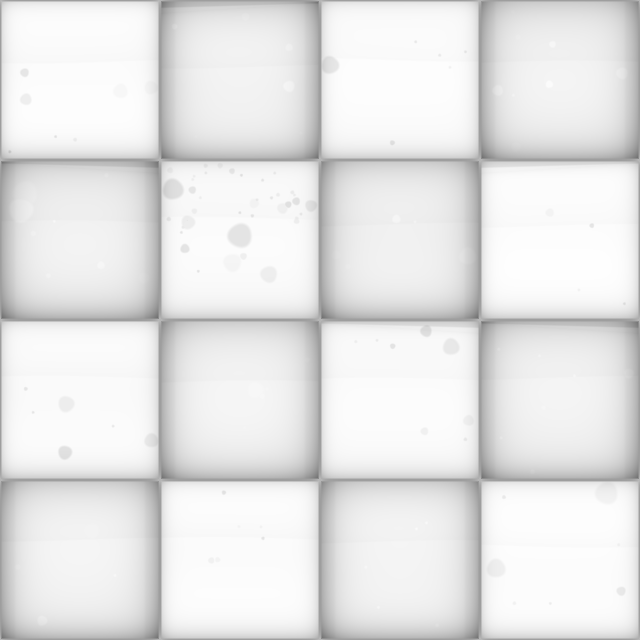
Give the GLSL for this pattern, as a Shadertoy shader.

```glsl
// A four by four checkerboard of glossy white ceramic tiles, raised and recessed.
// Exponential edge shading forms each tile; hashed bubbles, glaze streaks and
// slanted lips vary it. Cells wrap on a whole grid, so the canvas tiles.

const float TILES = 4.0;
const float JOINT = 0.009;              // half width, in tile units
const vec2 SPECKLED_CELL = vec2(1.0, 2.0);

// Integer hash of a cell and a channel, from 0 to 1
float hash(vec2 cell, int channel) {
    uvec2 c = uvec2(cell);
    uint n = c.x * 1597u + c.y * 51749u + uint(channel) * 7919u + 977u;
    n = n * 747796405u + 2891336453u;
    n = ((n >> ((n >> 28u) + 4u)) ^ n) * 277803737u;
    n = (n >> 22u) ^ n;
    return float(n & 65535u) / 65535.0;
}

// Soft step across an edge
float cover(float d, float blur) {
    return smoothstep(-blur, blur, d);
}

// Slightly irregular disc
float bubble(vec2 p, float radius, float phase, float blur) {
    float wobble = 1.0 + 0.05 * sin(3.0 * atan(p.y, p.x + 1e-5) + phase);
    return cover(radius * wobble - length(p), blur);
}

// Strongest bubble mark at a point of the tile
float bubbles(vec2 p, vec2 cell, float px) {
    bool speckled = cell == SPECKLED_CELL;
    int count = speckled ? 42 : 4 + int(5.0 * hash(cell, 1));
    float mark = 0.0;
    for (int i = 0; i < count; i++) {
        int k = 20 + i * 5;
        vec2 center = 0.05 + 0.9 * vec2(hash(cell, k), hash(cell, k + 1));
        if (speckled) center.y = sqrt(center.y);
        float size = hash(cell, k + 2);
        float radius = mix(0.008, 0.075, pow(size, 4.0));
        float strength = mix(0.02, 0.10, hash(cell, k + 3));
        float blur = max(px, 0.004 + 0.12 * radius);
        float phase = 6.28 * hash(cell, k + 4);
        mark = max(mark, strength * bubble(p - center, radius, phase, blur));
    }
    return mark;
}

// Brightness of the rounded body; edges are left, bottom, right, top
float body(vec4 edges, bool raised) {
    vec4 e = max(edges, 0.0);
    if (raised) {
        vec4 depth = vec4(0.13, 0.19, 0.14, 0.11);
        return 0.987 - dot(exp(-e / vec4(0.035, 0.055, 0.04, 0.04)), depth);
    }
    vec4 depth = vec4(0.27, 0.26, 0.27, 0.16);
    float shade = 0.958 - dot(exp(-e / vec4(0.085, 0.085, 0.085, 0.10)), depth);
    // Faint inner shoulder on both sides
    float side = min(e.x, e.z);
    return shade - 0.018 * cover(0.085 - side, 0.012);
}

// Faint darkening above a bent glaze line
float streak(vec2 p, vec2 cell, float px) {
    float bend = 0.012 * sin(3.0 * p.x + 6.28 * hash(cell, 2));
    float d = p.y - 0.61 - 0.06 * (hash(cell, 3) - 0.5) - bend;
    return 0.014 * cover(d, max(px, 0.006)) * exp(-max(d, 0.0) / 0.09);
}

// Slanted shadow along the top of some tiles
float lip(vec2 p, vec2 cell, float px) {
    if (hash(cell, 4) < 0.55) return 0.0;
    float run = hash(cell, 5) < 0.5 ? p.x : 1.0 - p.x;
    float slant = 0.012 + 0.028 * run;
    float d = p.y - (1.0 - JOINT - slant);
    float crease = exp(-abs(d + 0.035 * run) / 0.012);
    return 0.07 * cover(d, max(px, 0.004)) + 0.018 * crease;
}

void mainImage(out vec4 fragColor, in vec2 fragCoord) {
    vec2 grid = fragCoord / iResolution.xy * TILES;
    vec2 cell = mod(floor(grid), TILES);
    vec2 p = fract(grid);
    float px = TILES / iResolution.y;
    bool raised = mod(cell.x + cell.y, 2.0) > 0.5;

    // Tile body with wear
    vec4 edges = vec4(p, 1.0 - p) - JOINT;
    float shade = body(edges, raised) + 0.012 * (hash(cell, 6) - 0.5);
    shade += 0.004 * sin(9.0 * p.y + 6.28 * hash(cell, 7));
    shade -= streak(p, cell, px) + lip(p, cell, px);
    float mark = bubbles(p, cell, px);
    shade += raised ? -mark : 0.3 * mark;

    // Joints, lighter where they cross
    vec2 gap = min(edges.xy, edges.zw);
    float crossing = exp(-max(max(gap.x, gap.y), 0.0) / 0.025);
    float joint = 0.62 + 0.09 * crossing;
    shade = mix(joint, shade, cover(min(gap.x, gap.y), 0.7 * px));

    fragColor = vec4(vec3(clamp(shade, 0.0, 1.0)), 1.0);
}
```
